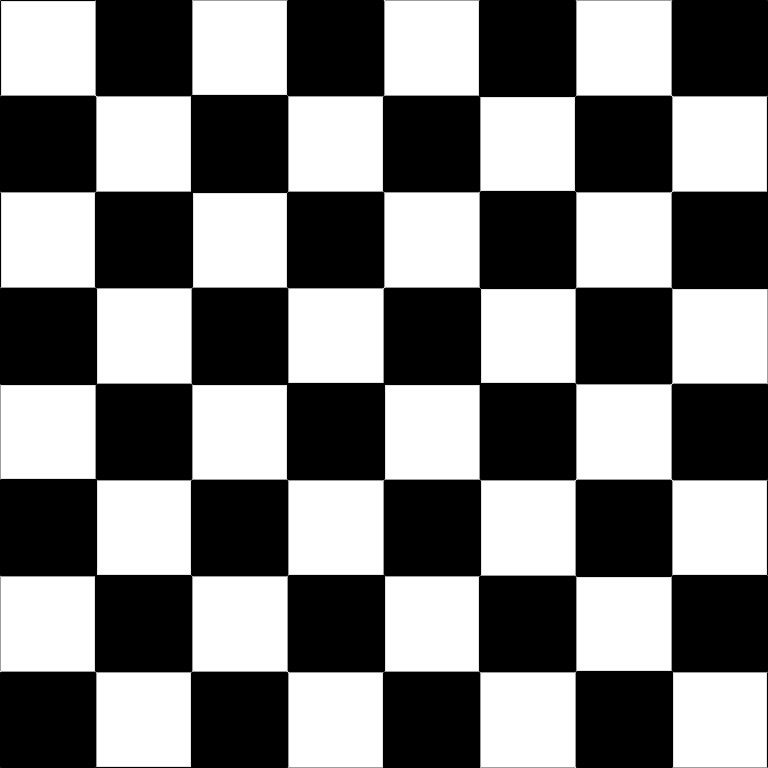
A Shadertoy shader for this pattern:

```glsl
// Checkerboard of eight by eight squares, black at the lower left.
// Each black square is a rounded box whose four sides spread slightly and
// unevenly over the white; the union of nearby boxes gives the ink coverage.

const float SQUARES = 8.0;          // squares across and down
const float SPREAD_SMALL = 0.004;   // usual overlap of a side, in squares
const float SPREAD_LARGE = 0.0115;  // overlap of the heavier sides
const float HEAVY_SHARE = 0.33;     // share of sides that are heavier
const float CORNER_RADIUS = 0.022;  // corner rounding, in squares
const vec3 INK = vec3(0.0);
const vec3 PAPER = vec3(1.0);

vec2 hash22(vec2 p) {
    vec3 q = fract(vec3(p.xyx) * vec3(0.1031, 0.1030, 0.0973));
    q += dot(q, q.yzx + 33.33);
    return fract((q.xx + q.yz) * q.zy);
}

float roundedBox(vec2 p, vec2 halfSize, float radius) {
    vec2 q = abs(p) - halfSize + radius;
    return length(max(q, 0.0)) + min(max(q.x, q.y), 0.0) - radius;
}

// Overlap of two opposite sides, chosen per square
vec2 sideSpread(vec2 seed) {
    vec2 heavy = step(hash22(seed), vec2(HEAVY_SHARE));
    return mix(vec2(SPREAD_SMALL), vec2(SPREAD_LARGE), heavy);
}

float inkSquare(vec2 p, vec2 cell) {
    vec2 lower = sideSpread(cell + 17.0);
    vec2 upper = sideSpread(cell + 53.0);
    vec2 center = cell + 0.5 + 0.5 * (upper - lower);
    vec2 halfSize = 0.5 + 0.5 * (upper + lower);
    return roundedBox(p - center, halfSize, CORNER_RADIUS);
}

void mainImage(out vec4 fragColor, in vec2 fragCoord) {
    vec2 p = SQUARES * fragCoord / iResolution.xy;
    float pixel = SQUARES / min(iResolution.x, iResolution.y);
    vec2 cell = floor(p);

    // Nearest black square among this cell and its neighbours
    float dist = 1.0;
    for (int y = -1; y <= 1; y++) {
        for (int x = -1; x <= 1; x++) {
            vec2 id = cell + vec2(x, y);
            if (mod(id.x + id.y, 2.0) < 0.5) {
                dist = min(dist, inkSquare(p, id));
            }
        }
    }

    float coverage = clamp(0.5 - dist / pixel, 0.0, 1.0);
    fragColor = vec4(mix(PAPER, INK, coverage), 1.0);
}
```
